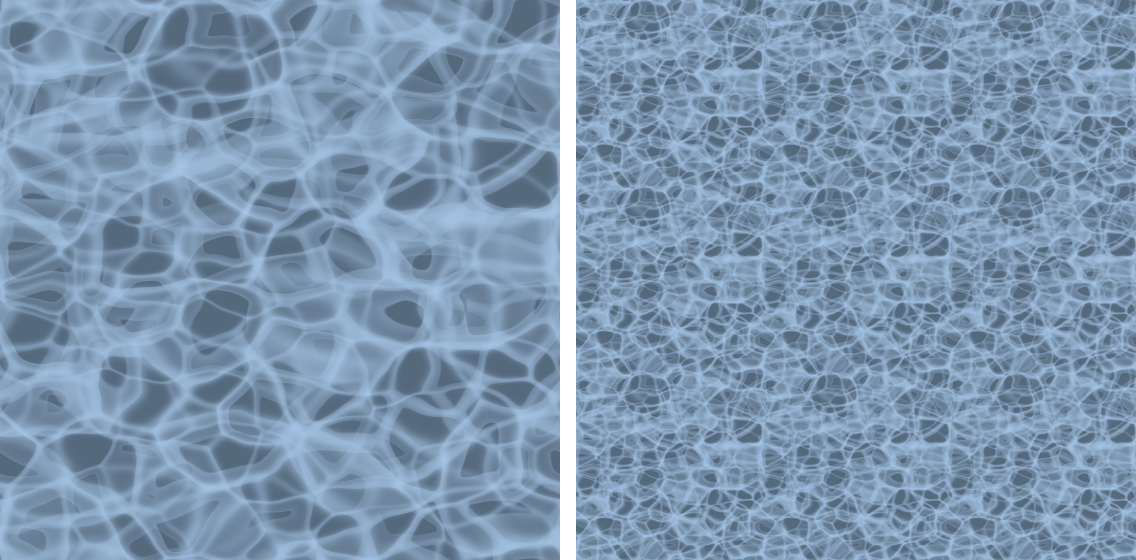
Left, the tile; right, the same tile 3 across and 3 down.
Write a Shadertoy shader that draws this texture.

```glsl
// Tiling pool caustics: overlapping nets of bright filaments and translucent folds of light.

const vec3 DEEP_BLUE = vec3(0.332, 0.410, 0.490);
const vec3 PALE_BLUE = vec3(0.665, 0.792, 0.925);
const ivec2 WIDE_NET = ivec2(6, 8);       // cells per tile, wider than tall
const ivec2 MIDDLE_NET = ivec2(7, 10);
const ivec2 FINE_NET = ivec2(9, 13);
const ivec2 SWELL = ivec2(6, 8);          // lattice of the slow bends
const ivec2 RIPPLE = ivec2(17, 21);       // lattice of the small bends
const float SWELL_BEND = 0.045;
const float RIPPLE_BEND = 0.010;
const float SHARPNESS = 13.0;             // thinness of the filaments
const float FOLD_REACH = 8.0;             // widest fold beside a filament
const float FILAMENT_LIGHT = 0.60;
const float FOLD_LIGHT = 0.18;
const float RIM_LIGHT = 0.32;
const float EXPOSURE = 1.0;
const float TAU = 6.28319;

// Three random values for a lattice corner that wraps at the period
vec3 wrappedHash(ivec2 corner, ivec2 period, int seed) {
    corner = (corner + period) % period;
    uint n = uint(corner.x + 64 * corner.y + 4096 * seed + 1);
    n *= 0x9E3779B1u;
    n ^= n >> 15;
    n *= 0x85EBCA77u;
    n ^= n >> 13;
    n *= 0xC2B2AE3Du;
    n ^= n >> 16;
    return vec3(n & 1023u, (n >> 10) & 1023u, (n >> 20) & 1023u) / 1024.0;
}

float cornerSlope(ivec2 corner, ivec2 period, int seed, vec2 offset) {
    float angle = TAU * wrappedHash(corner, period, seed).x;
    return dot(vec2(cos(angle), sin(angle)), offset);
}

float gradientNoise(vec2 uv, ivec2 period, int seed) {
    vec2 p = uv * vec2(period);
    ivec2 c = ivec2(floor(p));
    vec2 f = fract(p);
    vec2 w = f * f * f * (f * (f * 6.0 - 15.0) + 10.0);
    float low = mix(cornerSlope(c, period, seed, f),
                    cornerSlope(c + ivec2(1, 0), period, seed, f - vec2(1, 0)), w.x);
    float high = mix(cornerSlope(c + ivec2(0, 1), period, seed, f - vec2(0, 1)),
                     cornerSlope(c + ivec2(1, 1), period, seed, f - vec2(1, 1)), w.x);
    return mix(low, high, w.y);
}

// Light of one net: soft cell borders, with folds that spread into the cells
float causticNet(vec2 uv, ivec2 cells, int seed) {
    vec2 p = uv * vec2(cells);
    ivec2 base = ivec2(floor(p));
    vec2 local = fract(p);
    float total = 0.0;
    float squares = 0.0;
    float spread = 0.0;
    for (int j = -1; j <= 1; j++)
    for (int i = -1; i <= 1; i++) {
        vec3 site = wrappedHash(base + ivec2(i, j), cells, seed);
        vec2 d = vec2(i, j) + 0.1 + 0.8 * site.xy - local;
        float weight = exp(-SHARPNESS * dot(d, d));
        total += weight;
        squares += weight * weight;
        spread += weight * site.z;
    }

    // Half on a border between two cells, more at a knot, zero inside a cell
    float mixing = max(1.0 - squares / (total * total), 1e-5);
    float filament = pow(2.0 * mixing, 1.6);

    // Each fold has a bright outer rim and fades towards its filament
    float depth = -log(mixing);
    spread /= total;
    float edge = FOLD_REACH * spread * spread;
    float fold = 1.0 - smoothstep(edge - 0.3, edge + 0.4, depth);
    float rim = exp(-0.6 * max(edge - depth, 0.0));
    return FILAMENT_LIGHT * filament + fold * (FOLD_LIGHT + RIM_LIGHT * rim);
}

void mainImage(out vec4 fragColor, in vec2 fragCoord) {
    vec2 uv = fragCoord / iResolution.xy;

    // Bend the nets as moving water would
    vec2 swell = vec2(gradientNoise(uv, SWELL, 1), gradientNoise(uv, SWELL, 2));
    vec2 ripple = vec2(gradientNoise(uv, RIPPLE, 3), gradientNoise(uv, RIPPLE, 4));
    vec2 slow = SWELL_BEND * swell;
    vec2 quick = RIPPLE_BEND * ripple;

    // Stack the nets, each brighter in its own patches
    float light = causticNet(uv + slow + quick, WIDE_NET, 5) * (1.0 + 0.7 * swell.y);
    light += 0.8 * causticNet(uv - slow.yx + quick.yx, MIDDLE_NET, 6) * (1.0 - 0.7 * swell.x);
    light += 0.55 * causticNet(uv + slow.yx - quick, FINE_NET, 7) * (1.0 + 0.7 * swell.x);

    float tone = 1.0 - exp(-EXPOSURE * light);
    fragColor = vec4(mix(DEEP_BLUE, PALE_BLUE, tone), 1.0);
}
```
